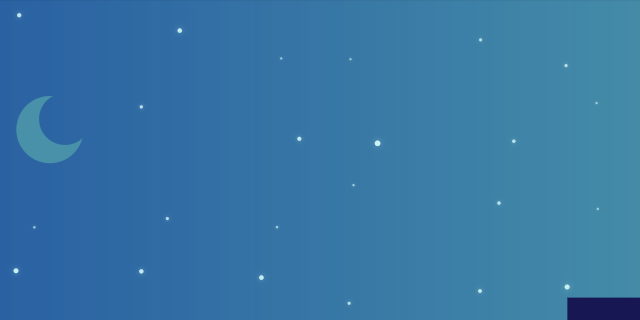
This background is drawn by a Shadertoy shader. Its source:

```glsl
// A blue-to-teal night sky with a pale crescent moon, scattered stars and a dark corner block.

// Colours
const vec3 SKY_LEFT   = vec3(0.165, 0.382, 0.638);
const vec3 SKY_RIGHT  = vec3(0.266, 0.545, 0.658);
const vec3 MOON_COLOR = vec3(0.285, 0.570, 0.660);
const vec3 STAR_COLOR = vec3(0.800, 0.960, 0.960);
const vec3 BLOCK_COLOR = vec3(0.090, 0.095, 0.325);

// Lengths are in units of the canvas height
const vec2  MOON_CENTER = vec2(0.156, 0.595);
const float MOON_RADIUS = 0.105;
const vec2  BITE_CENTER = vec2(0.203, 0.628);
const float BITE_RADIUS = 0.081;
const vec2  BLOCK_SIZE  = vec2(0.227, 0.070);
const vec2  STAR_CELL   = vec2(1.0 / 3.0, 0.25);
const float STAR_MIN    = 0.0035;
const float STAR_MAX    = 0.0095;
const float STAR_JITTER = 0.70;
const float GLOW_SCALE  = 1.8;
const float GLOW_AMOUNT = 0.12;
const float BAND_COUNT  = 48.0;
const float BAND_AMOUNT = 0.004;
const float TOP_LINE    = 0.006;

float hash(vec2 p) {
    return fract(sin(dot(p, vec2(127.1, 311.7))) * 43758.5453);
}

// Coverage of a shape from its signed distance
float fill(float dist, float pixel) {
    return 1.0 - smoothstep(-0.7 * pixel, 0.7 * pixel, dist);
}

float crescentDistance(vec2 p) {
    float disc = length(p - MOON_CENTER) - MOON_RADIUS;
    float bite = length(p - BITE_CENTER) - BITE_RADIUS;
    return max(disc, -bite);
}

// One jittered star per grid cell, kept clear of the moon
float starLight(vec2 p, float pixel) {
    vec2 cell = floor(p / STAR_CELL);
    vec2 offset = vec2(hash(cell), hash(cell + 17.3)) - 0.5;
    vec2 center = (cell + 0.5 + STAR_JITTER * offset) * STAR_CELL;
    float size = hash(cell + 41.9);
    float radius = mix(STAR_MIN, STAR_MAX, size * size);
    float dist = length(p - center);
    float core = fill(dist - radius, pixel) * mix(0.65, 1.0, size);
    float glow = GLOW_AMOUNT * exp(-pow(dist / (radius * GLOW_SCALE), 2.0));
    float clearOfMoon = step(MOON_RADIUS * 1.15, length(center - MOON_CENTER));
    return max(core, glow) * clearOfMoon;
}

void mainImage(out vec4 fragColor, in vec2 fragCoord) {
    float pixel = 1.0 / iResolution.y;
    vec2 p = fragCoord * pixel;
    float across = fragCoord.x / iResolution.x;

    // Sky with faint vertical bands and a darker top edge
    vec3 color = mix(SKY_LEFT, SKY_RIGHT, across);
    color += BAND_AMOUNT * (hash(vec2(floor(across * BAND_COUNT), 3.0)) - 0.5);
    color *= 1.0 - 0.06 * smoothstep(1.0 - TOP_LINE, 1.0, p.y);

    // Stars and moon
    color = mix(color, STAR_COLOR, starLight(p, pixel));
    color = mix(color, MOON_COLOR, fill(crescentDistance(p), pixel));

    // Block in the lower right corner
    vec2 fromCorner = vec2(iResolution.x * pixel - p.x, p.y);
    vec2 outside = fromCorner - BLOCK_SIZE;
    color = mix(color, BLOCK_COLOR, fill(max(outside.x, outside.y), pixel));

    fragColor = vec4(color, 1.0);
}
```
